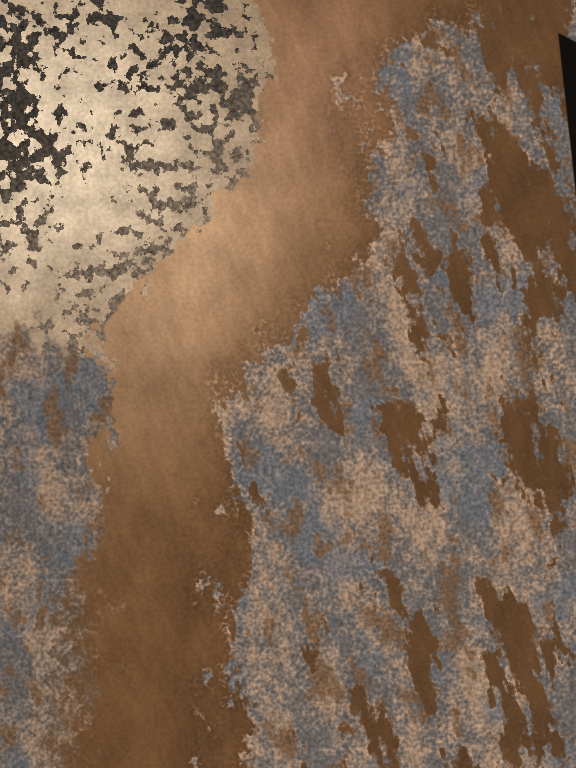
This texture is drawn by a WebGL 2 fragment shader. Its source:

```glsl
#version 300 es
precision highp float;

uniform vec2 u_resolution;
out vec4 fragColor;

vec2 gradientAt(vec2 cell) {
  uvec2 k = uvec2(ivec2(cell) + 4096);
  uint h = k.x * 73856093u ^ k.y * 19349663u;
  h = (h ^ (h >> 15)) * 2246822519u;
  h = (h ^ (h >> 13)) * 3266489917u;
  float angle = float((h ^ (h >> 16)) & 65535u) * 6.2832 / 65536.0;
  return vec2(cos(angle), sin(angle));
}

float noise(vec2 p) {
  vec2 i = floor(p), f = p - i;
  vec2 u = f * f * f * (f * (f * 6.0 - 15.0) + 10.0);
  float a = dot(gradientAt(i), f);
  float b = dot(gradientAt(i + vec2(1, 0)), f - vec2(1, 0));
  float c = dot(gradientAt(i + vec2(0, 1)), f - vec2(0, 1));
  float d = dot(gradientAt(i + 1.0), f - 1.0);
  return 1.4 * mix(mix(a, b, u.x), mix(c, d, u.x), u.y);
}

float fbm(vec2 p) {
  float sum = 0.0, amp = 0.55;
  for (int i = 0; i < 5; i++) {
    sum += amp * noise(p);
    p = mat2(1.6, 1.2, -1.2, 1.6) * p + 17.3;
    amp *= 0.55;
  }
  return sum;
}

float glow(vec2 p, vec2 center, vec2 size) {
  vec2 d = (p - center) / size;
  return exp(-dot(d, d));
}

// Bare copper, lit along a diagonal sheen
vec3 copper(vec2 p, float grain) {
  float sheen = glow(vec2(p.x - 0.35 * (p.y - 0.68), p.y), vec2(0.25, 0.70), vec2(0.17, 0.28));
  vec3 col = mix(vec3(0.42, 0.295, 0.19), vec3(0.72, 0.57, 0.43), sheen);
  col = mix(col, vec3(0.58, 0.42, 0.32), 0.6 * glow(p, vec2(0.42, 0.93), vec2(0.10, 0.16)));
  float scratch = noise(vec2(p.x + 0.35 * p.y, p.y * 0.3) * 90.0);
  return col * (1.0 + 0.20 * fbm(p * vec2(14, 9)) + 0.06 * grain + 0.05 * scratch);
}

// Grey crust dusted with rose and tan, rubbed through to brown
vec3 crust(vec2 p, float fine, float grain) {
  vec2 slant = vec2(p.x + 0.2 * p.y, p.y * 0.55);
  float dust = smoothstep(-0.4, 0.5, 1.2 * fbm(slant * 13.0 + 5.0) + 0.5 * fine + 0.22 * grain);
  vec3 col = mix(vec3(0.41, 0.385, 0.37), vec3(0.62, 0.51, 0.42), dust);
  col = mix(col, vec3(0.39, 0.40, 0.42), 0.65 * smoothstep(0.05, 0.35, fbm(p * 9.0 + 31.0)));
  float rubbed = fbm(slant * 26.0 + 50.0) + 0.35 * fine;
  col = mix(col, vec3(0.43, 0.32, 0.23), 0.8 * smoothstep(0.12, 0.36, rubbed));
  return col * (1.0 + 0.17 * grain + 0.15 * fine);
}

// Pale gold leaf flaking off dark slate, fading down into crust
vec3 leaf(vec2 p, float fine, float grain, float inset) {
  float light = glow(p, vec2(0.06, 0.82), vec2(0.25, 0.24));
  vec3 gold = mix(vec3(0.56, 0.46, 0.36), vec3(0.89, 0.80, 0.68), light);
  gold *= 1.0 + 0.22 * fbm(p * 22.0) + 0.08 * grain;
  float wear = 0.42 * glow(p, vec2(0.0, 0.84), vec2(0.07, 0.17))
             + 0.26 * glow(p, vec2(0.23, 0.92), vec2(0.09, 0.17))
             + 0.32 * exp(-max(inset, 0.0) * 22.0) * smoothstep(0.98, 0.8, p.y);
  float flakes = fbm(p * 58.0 + 9.0) + 0.65 * fbm(p * 13.0 + 3.0) + wear;
  vec3 slate = mix(vec3(0.45, 0.39, 0.33), vec3(0.25, 0.225, 0.20),
                   smoothstep(0.68, 0.92, p.y - 0.5 * p.x + 0.08));
  slate *= 1.0 + 0.3 * grain + 0.3 * fine;
  vec3 col = mix(gold, slate, smoothstep(0.27, 0.38, flakes));
  float lower = 0.55 - p.y + 0.13 * fbm(p * 12.0) + 0.03 * fine;
  return mix(col, crust(p, fine, grain) * 0.94, smoothstep(-0.015, 0.03, lower));
}

void main() {
  vec2 p = gl_FragCoord.xy / u_resolution.y;
  float fine = fbm(p * 65.0);
  float grain = noise(p * 190.0) + 0.5 * noise(p * 300.0 + 40.0);
  float ragged = 0.11 * fbm(p * vec2(11, 7)) + 0.03 * fine;
  vec3 col = copper(p, grain);

  // Right side: crust broken by slanted brown streaks
  float rightEdge = 0.29 + 0.18 * smoothstep(0.42, 0.74, p.y) + 0.13 * smoothstep(0.89, 1.0, p.y);
  float right = p.x - rightEdge + ragged;
  vec2 slant = vec2(p.x + 0.28 * p.y, p.y * 0.38);
  float bare = fbm(slant * 13.0 + 2.0) + 0.35 * fbm(slant * 38.0) + 0.25 * fine
             + 0.22 * smoothstep(0.88, 1.0, p.y) + 0.2 * smoothstep(0.42, 0.65, p.x) - 0.05;
  float cover = smoothstep(-0.004, 0.008, right) * (1.0 - smoothstep(0.16, 0.28, bare));
  float rim = exp(-abs(right) * 110.0) + 0.5 * exp(-abs(bare - 0.18) * 25.0) * step(0.0, right);
  col *= 1.0 - 0.10 * smoothstep(-0.05, 0.0, right);
  col = mix(col, crust(p, fine, grain), cover);
  col += vec3(0.12, 0.09, 0.07) * rim * smoothstep(-0.1, 0.5, grain + 0.6 * fine);

  // Left side: leaf with a crisp upper edge and a dusty lower one
  float leftEdge = 0.08 + 0.055 * smoothstep(0.0, 0.35, p.y) + 0.19 * smoothstep(0.5, 0.84, p.y);
  float left = leftEdge - p.x + 0.7 * ragged;
  float blur = mix(0.05, 0.004, smoothstep(0.12, 0.34, p.y));
  float leafMask = smoothstep(-blur, blur, left + blur * (0.3 * grain + fine));
  col = mix(col, leaf(p, fine, grain, left), leafMask);

  // Dark wedge on the right border
  float wedge = p.x - 0.727 - 0.11 * (0.95 - p.y);
  float span = smoothstep(0.74, 0.75, p.y) * (1.0 - smoothstep(0.0, 0.004, p.y + 0.5 * (p.x - 0.727) - 0.955));
  col = mix(col, vec3(0.07, 0.06, 0.05), smoothstep(-0.001, 0.002, wedge) * span);

  fragColor = vec4(clamp(col, 0.0, 1.0), 1.0);
}
```
